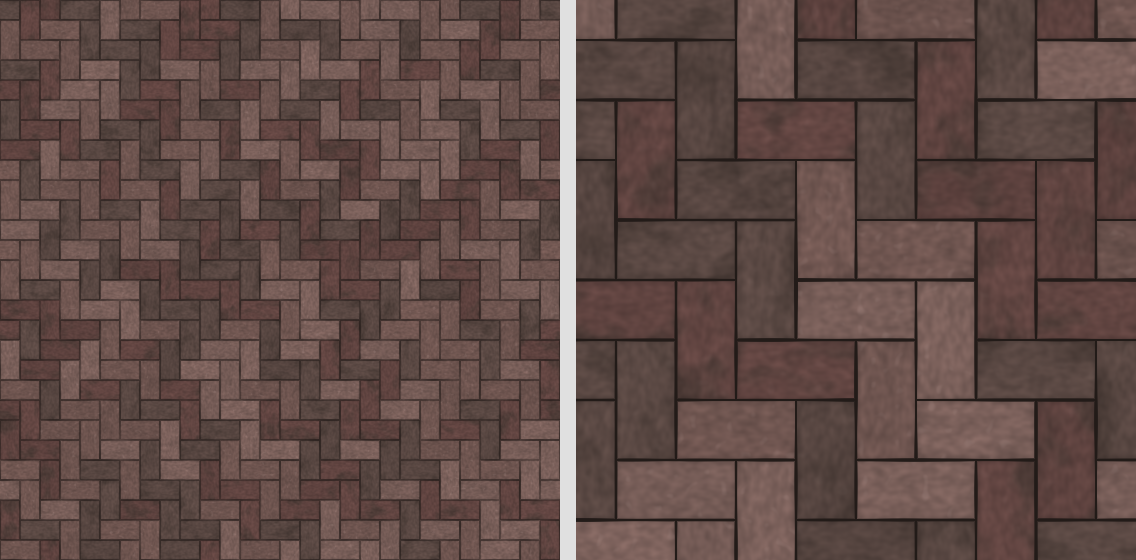
Left: the whole. Right: its middle third, enlarged.
Reproduce this texture procedurally as a Shadertoy shader.

```glsl
const float CELLS = 28.0; // brick widths across the canvas; the bond repeats every 4
const float JOINT_HALF_WIDTH = 0.024;

const vec3 PALE = vec3(0.475, 0.372, 0.350);
const vec3 PINK = vec3(0.435, 0.334, 0.313);
const vec3 RED = vec3(0.378, 0.266, 0.252);
const vec3 ASH = vec3(0.352, 0.282, 0.262);
const vec3 SOOT = vec3(0.265, 0.215, 0.195);
const vec3 JOINT = vec3(0.135, 0.105, 0.095);

float hash(vec2 p) {
    vec3 q = fract(p.xyx * vec3(0.1031, 0.1030, 0.0973));
    q += dot(q, q.yzx + 33.33);
    return fract((q.x + q.y) * q.z);
}

float cornerSlope(vec2 corner, vec2 offset) {
    float angle = 6.2832 * hash(corner);
    return dot(vec2(cos(angle), sin(angle)), offset);
}

// Gradient noise, roughly -0.7 to 0.7
float noise(vec2 p) {
    vec2 i = floor(p), f = p - i;
    vec2 u = f * f * f * (f * (f * 6.0 - 15.0) + 10.0);
    vec2 e = vec2(1.0, 0.0);
    float low = mix(cornerSlope(i, f), cornerSlope(i + e.xy, f - e.xy), u.x);
    float high = mix(cornerSlope(i + e.yx, f - e.yx), cornerSlope(i + e.xx, f - e.xx), u.x);
    return mix(low, high, u.y);
}

float fbm(vec2 p) {
    float sum = 0.0, amplitude = 1.0;
    for (int octave = 0; octave < 3; octave++) {
        sum += amplitude * noise(p);
        p = p * 2.03 + 11.7;
        amplitude *= 0.6;
    }
    return sum;
}

// Herringbone bond: finds the brick's origin cell, its size and the point inside it
void herringbone(vec2 p, out vec2 origin, out vec2 size, out vec2 local) {
    vec2 cell = floor(p);
    float slot = mod(cell.x - cell.y, 4.0);
    bool flat_ = slot < 1.5;
    origin = cell - (flat_ ? vec2(slot, 0.0) : vec2(0.0, 3.0 - slot));
    size = flat_ ? vec2(2.0, 1.0) : vec2(1.0, 2.0);
    local = p - origin;
}

float edgeDistance(vec2 local, vec2 size) {
    vec2 d = min(local, size - local);
    return min(d.x, d.y);
}

vec3 brickTone(float pick) {
    vec3 tone = pick < 0.24 ? PALE : PINK;
    tone = pick < 0.48 ? tone : RED;
    return pick < 0.75 ? tone : ASH;
}

vec3 brickColor(vec2 id, vec2 local, vec2 size) {
    float pick = hash(id + 3.7);
    vec2 along = size.x > size.y ? local : local.yx;
    vec2 grainPos = along + id * 7.31;
    vec3 color = brickTone(pick) * (0.96 + 0.08 * hash(id + 51.3));

    // Sooty firing marks, strongest on the red and ash bricks
    float firing = smoothstep(-0.15, 0.65, fbm(grainPos * vec2(0.8, 1.1)));
    color = mix(color, SOOT, firing * (pick < 0.48 ? 0.14 : 0.65));

    // Cloudy wear and sandy grain
    color *= 1.0 + 0.09 * fbm(grainPos * vec2(2.2, 3.5));
    color *= 1.0 + 0.13 * noise(grainPos * vec2(6.0, 8.5) + 19.0);

    // Small pale scuffs on the lighter bricks
    float scuff = smoothstep(0.25, 0.6, noise(grainPos * 5.0 + 41.0));
    return color + (pick < 0.48 ? 0.045 : 0.015) * scuff;
}

void mainImage(out vec4 fragColor, in vec2 fragCoord) {
    vec2 p = fragCoord / iResolution.xy * CELLS;
    float pixel = CELLS / iResolution.y;

    vec2 origin, size, local;
    herringbone(p, origin, size, local);
    vec3 color = brickColor(mod(origin, CELLS), local, size);

    // Worn arris, then a thin joint of uneven width
    float edge = edgeDistance(local, size);
    color *= mix(0.90, 1.0, smoothstep(0.0, 0.12, edge));
    float halfWidth = JOINT_HALF_WIDTH * (1.0 + 0.6 * noise(p * 0.9));
    float joint = 1.0 - smoothstep(halfWidth - 0.5 * pixel, halfWidth + 0.5 * pixel, edge);
    fragColor = vec4(mix(color, JOINT, joint), 1.0);
}
```
